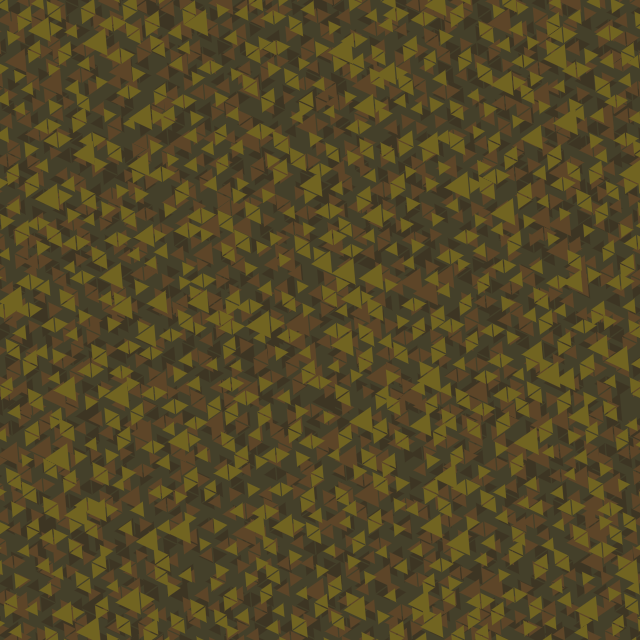
Reproduce this pattern procedurally as a three.js fragment shader.

```glsl
// Camouflage of small equilateral triangles, all sharing three edge directions.
// Each colour is a jittered grid of single triangles and split diamonds, a few
// of them enlarged; three such layers are stacked over a flat ground.

varying vec2 vUv;

const vec3 GROUND = vec3(0.265, 0.250, 0.163);
const vec3 UMBER  = vec3(0.240, 0.207, 0.137);
const vec3 RUST   = vec3(0.363, 0.270, 0.157);
const vec3 OLIVE  = vec3(0.445, 0.392, 0.130);

const float UMBER_CELL = 0.0365;   // grid spacing of each layer
const float RUST_CELL  = 0.0350;
const float OLIVE_CELL = 0.0395;

const float SMALL_RADIUS = 0.0066; // inscribed radius of a triangle
const float LARGE_RADIUS = 0.0114;
const float SIZE_SPREAD  = 0.22;
const float LARGE_SHARE  = 0.10;
const float PAIR_SHARE   = 0.52;
const float GAP    = 0.0019;       // slit between paired triangles
const float JITTER = 0.55;
const float TILT   = 0.087;        // direction of the first edge normal
const float EDGE   = 0.0011;       // half width of the soft edge
const float THIRD_TURN = 2.0943951;

vec3 hash3(vec2 p) {
  vec3 q = fract(vec3(p.xyx) * vec3(0.1031, 0.1030, 0.0973));
  q += dot(q, q.yxz + 33.33);
  return fract((q.xxy + q.yzz) * q.zyx);
}

vec2 direction(float angle) {
  return vec2(cos(angle), sin(angle));
}

// Distance to an equilateral triangle whose first edge normal is at the angle
float triangle(vec2 p, float angle, float radius) {
  float d = dot(p, direction(angle));
  d = max(d, dot(p, direction(angle + THIRD_TURN)));
  d = max(d, dot(p, direction(angle - THIRD_TURN)));
  return d - radius;
}

// Coverage of one layer; its grid is turned, its triangles keep their tilt
float layer(vec2 uv, float cell, float turn, float seed) {
  vec2 axis = direction(turn);
  vec2 p = vec2(axis.x * uv.x - axis.y * uv.y, axis.y * uv.x + axis.x * uv.y);
  vec2 home = floor(p / cell);
  float angle = TILT + turn;
  float d = 1.0;

  for (int j = -1; j <= 1; j++) {
    for (int i = -1; i <= 1; i++) {
      vec2 id = home + vec2(float(i), float(j));
      vec3 place = hash3(id + seed);
      vec3 kind = hash3(id + seed + 71.0);

      // Size and facing of the main triangle
      bool large = kind.x < LARGE_SHARE;
      float scale = 1.0 + SIZE_SPREAD * (place.z - 0.5);
      float small = SMALL_RADIUS * scale;
      float radius = large ? LARGE_RADIUS * scale : small;
      float facing = large || kind.x > 0.55 ? 1.0 : -1.0;

      // A partner mirrors it across one of its three edges
      bool paired = kind.y < PAIR_SHARE;
      float side = floor(kind.z * 3.0);
      vec2 across = facing * direction(angle + side * THIRD_TURN);

      vec2 q = p - (id + 0.5 + JITTER * (place.xy - 0.5)) * cell;
      if (paired) q += across * small;
      d = min(d, triangle(q * facing, angle, radius));
      if (paired) {
        vec2 r = q - across * (radius + small + GAP);
        d = min(d, triangle(-r * facing, angle, small));
      }
    }
  }
  return 1.0 - smoothstep(-EDGE, EDGE, d);
}

void main() {
  vec3 color = GROUND;
  color = mix(color, UMBER, layer(vUv, UMBER_CELL, 0.35, 113.0));
  color = mix(color, RUST, layer(vUv, RUST_CELL, 0.95, 257.0));
  color = mix(color, OLIVE, layer(vUv, OLIVE_CELL, 0.62, 419.0));
  gl_FragColor = vec4(color, 1.0);
}
```
